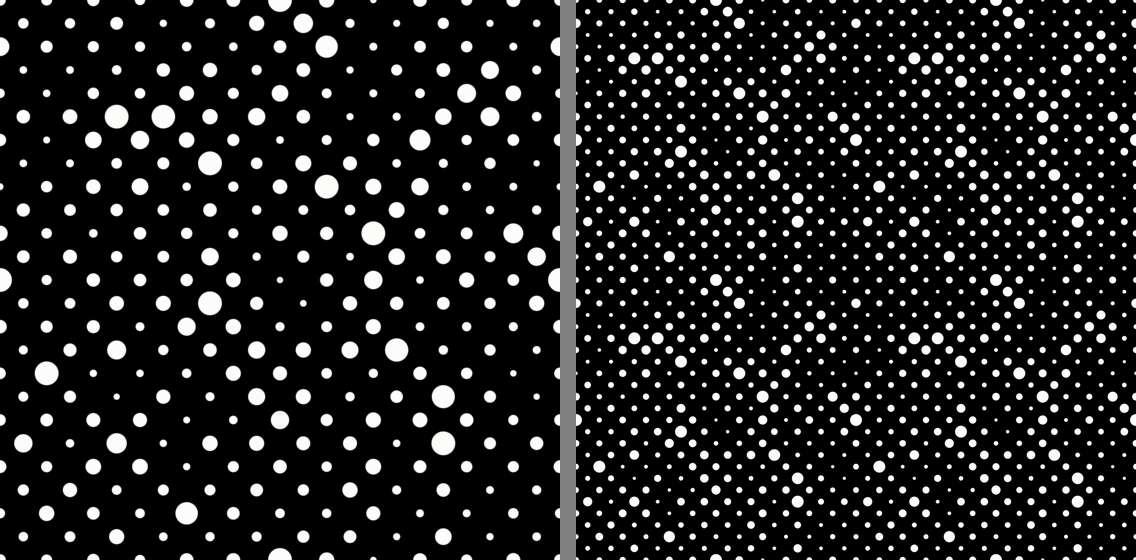
Left: one tile. Right: repeated 2 by 2.
This pattern is drawn by a WebGL 2 fragment shader. Its source:

```glsl
#version 300 es
precision highp float;

uniform vec2 u_resolution;
out vec4 outColor;

const vec3 GROUND = vec3(0.0);
const vec3 DOT = vec3(0.99, 0.99, 0.985);
const float REPEATS = 12.0;        // dots along each row and column
const float GRID = 2.0 * REPEATS;  // half steps, dots fill every other one
const float MEDIAN_RADIUS = 0.262; // radii are in half steps
const float MIN_RADIUS = 0.135;
const float MAX_RADIUS = 0.51;
const float SIZE_SPREAD = 0.29;    // independent variation, log scale
const float CLUSTERING = 0.6;      // shared variation of neighbours, log scale
const float CLUSTER_CELLS = 7.0;   // noise cells across the canvas
const float EDGE_SOFTNESS = 0.038;

// Three independent values in 0..1 per integer cell
vec3 hash3(vec2 cell, uint seed) {
  uvec3 v = uvec3(uvec2(cell), seed) * 1664525u + 1013904223u;
  v += v.yzx * v.zxy;
  v ^= v >> 16u;
  v += v.yzx * v.zxy;
  return vec3(v >> 8u) / 16777216.0;
}

float cornerSlope(vec2 cell, vec2 corner, vec2 local) {
  float angle = 6.28319 * hash3(mod(cell + corner, CLUSTER_CELLS), 11u).x;
  return dot(vec2(cos(angle), sin(angle)), local - corner);
}

// Gradient noise that wraps every CLUSTER_CELLS
float wrappedNoise(vec2 p) {
  vec2 cell = floor(p);
  vec2 f = p - cell;
  vec2 w = f * f * f * (f * (f * 6.0 - 15.0) + 10.0);
  float low = mix(cornerSlope(cell, vec2(0, 0), f), cornerSlope(cell, vec2(1, 0), f), w.x);
  float high = mix(cornerSlope(cell, vec2(0, 1), f), cornerSlope(cell, vec2(1, 1), f), w.x);
  return mix(low, high, w.y);
}

// Centre of the nearest dot in the staggered lattice
vec2 nearestCentre(vec2 p) {
  vec2 evenCentre = 2.0 * floor(0.5 * p + 0.5);
  vec2 oddCentre = 2.0 * floor(0.5 * p) + 1.0;
  return distance(p, evenCentre) < distance(p, oddCentre) ? evenCentre : oddCentre;
}

// Skewed size distribution: many small dots, few large ones
float dotRadius(vec2 centre) {
  vec2 id = mod(centre, GRID);
  float scatter = 2.0 * (dot(hash3(id, 5u), vec3(1.0)) - 1.5);
  float cluster = wrappedNoise(id / GRID * CLUSTER_CELLS);
  float size = MEDIAN_RADIUS * exp(SIZE_SPREAD * scatter + CLUSTERING * cluster);
  return clamp(size, MIN_RADIUS, MAX_RADIUS);
}

void main() {
  vec2 p = gl_FragCoord.xy / u_resolution * GRID;
  float pixel = GRID / min(u_resolution.x, u_resolution.y);

  vec2 centre = nearestCentre(p);
  float signedDistance = distance(p, centre) - dotRadius(centre);

  float edge = max(EDGE_SOFTNESS, 0.75 * pixel);
  float coverage = 1.0 - smoothstep(-edge, edge, signedDistance);
  outColor = vec4(mix(GROUND, DOT, coverage), 1.0);
}
```
